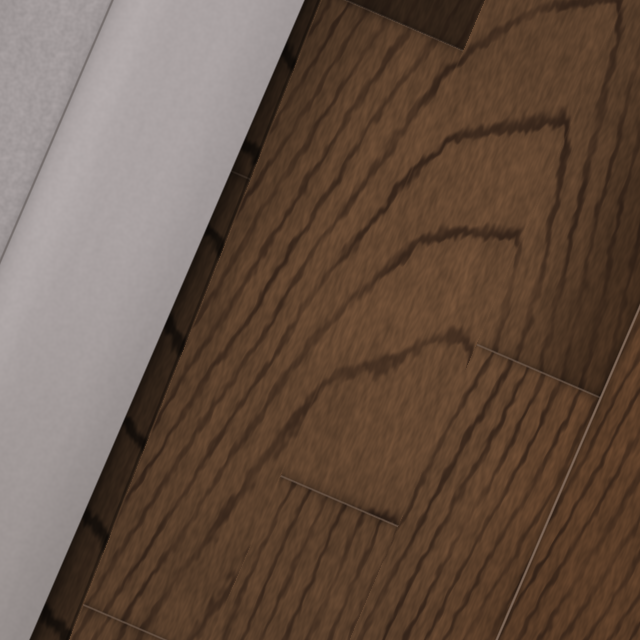
A Shadertoy shader for this texture:

```glsl
// Dark wooden floor planks beside a pale, bevelled skirting board, seen at a slant.
// The canvas is turned into grain space (across, along); growth rings are contours
// of a cathedral-shaped height field, and gradient noise adds fibres and wobble.

const float SLANT = 0.43;          // sideways lean of the planks per unit of height
const float BOARD_EDGE = 0.046;    // positions across the grain
const float BOARD_GROOVE = -0.254;
const float SEAM_MID = 0.328;
const float SEAM_INNER = 0.546;
const float SEAM_OUTER = 0.776;
const float RING_GAP = 0.212;      // spacing of the arches along the grain
const float RING_APEX = 1.215;
const float FLANK_SLOPE = 5.5;     // steepness of the ring flanks
const float LINE_GAP = 0.033;      // spacing of straight grain lines
const vec3 WOOD = vec3(0.375, 0.268, 0.186);
const vec3 WOOD_WARM = vec3(0.385, 0.262, 0.172);
const vec3 RING_DARK = vec3(0.155, 0.102, 0.074);
const vec3 SEAM_LIGHT = vec3(0.52, 0.43, 0.37);
const vec3 BOARD_TOP = vec3(0.665, 0.635, 0.635);
const vec3 BOARD_LOW = vec3(0.605, 0.575, 0.568);

vec2 gradientAt(vec2 cell) {
    vec3 h = fract(cell.xyx * vec3(0.1031, 0.1030, 0.0973));
    h += dot(h, h.yzx + 33.33);
    float angle = 6.2832 * fract((h.x + h.y) * h.z);
    return vec2(cos(angle), sin(angle));
}

float noise(vec2 p) {
    vec2 i = floor(p), f = p - i;
    vec2 u = f * f * f * (f * (f * 6.0 - 15.0) + 10.0);
    vec2 e = vec2(1.0, 0.0);
    float low = mix(dot(gradientAt(i), f), dot(gradientAt(i + e), f - e), u.x);
    float high = mix(dot(gradientAt(i + e.yx), f - e.yx), dot(gradientAt(i + 1.0), f - 1.0), u.x);
    return 1.4 * mix(low, high, u.y);
}

float softRamp(float x, float width) {
    return width * log(1.0 + exp(min(x / width, 40.0)));
}

float stripe(float d, float halfWidth) {
    float px = 1.0 / iResolution.y;
    return 1.0 - smoothstep(halfWidth - px, halfWidth + px, abs(d));
}

// Ring number in x, flank steepness (0 arch, 1 straight line) in y.
vec2 archRings(vec2 g) {
    float d = 0.54 - g.x;
    float drop = 0.62 * max(d, 0.0) + FLANK_SLOPE * (softRamp(d - 0.24, 0.04) + softRamp(-d - 0.004, 0.008));
    float level = g.y + drop;
    level += 0.34 * clamp(RING_APEX - 2.0 * RING_GAP - level, 0.0, 0.32);
    float steep = max(smoothstep(0.15, 0.27, d), smoothstep(0.0, 0.025, -d));
    return vec2((level - RING_APEX) / RING_GAP, steep);
}

vec3 floorColor(vec2 p, vec2 g) {
    // Plank layout: column, end joint and local look
    float seamLeft = 0.108 - 0.036 * p.y;
    bool strip = g.x < seamLeft, outer = g.x > SEAM_OUTER;
    bool first = !strip && g.x < SEAM_MID;
    bool second = !first && !strip && g.x < SEAM_INNER;
    float joint = strip ? 0.888 : first ? (g.y > 0.7 ? 1.232 : 0.111) : second ? 0.445 : outer ? -9.0 : 0.782;
    bool arched = !strip && !outer && (first ? g.y < 1.232 && g.y > 0.111 : g.y > joint);
    float tone = strip ? 0.68 : outer ? 0.98 : 1.0;
    if (first && g.y > 1.232) tone = 0.54;
    if (!first && !second && !outer && arched) tone = mix(0.96, 0.70, smoothstep(0.57, 0.72, g.x));

    // Growth rings
    float wobble = noise(g * vec2(9.0, 4.0)) * 0.20 + noise(g * vec2(45.0, 24.0)) * 0.10
                 + noise(g * vec2(130.0, 45.0)) * 0.07;
    float tilt = outer ? 0.12 : second || strip ? 0.015 : 0.085;
    vec2 ring = arched ? archRings(g) : vec2((g.y * tilt - g.x) / LINE_GAP + 0.4, 1.0);
    float r = ring.x + wobble * mix(0.55, 1.3, ring.y);
    float off = fract(r + 0.5) - 0.5;
    float width = mix(off > 0.0 ? 0.105 : 0.065, 0.20, ring.y);
    float line = 1.0 - smoothstep(0.15 * width, width, abs(off));
    float halo = exp(-abs(off) * mix(11.0, 6.0, ring.y));
    float presence = clamp(0.72 + 0.6 * noise(g * vec2(14.0, 5.0) + 7.0), 0.25, 1.0);
    presence *= strip ? 0.35 : mix(0.95, 0.82, ring.y);

    // Fibres and broad tints
    float fibre = noise(g * vec2(115.0, 26.0) + vec2(g.y * 9.0, 0.0)) * 0.11
                + noise(g * vec2(230.0, 65.0)) * 0.09 + noise(g * vec2(30.0, 6.0)) * 0.08;
    float light = 0.90 + 0.16 * exp(-6.0 * dot(p - vec2(0.68, 0.55), p - vec2(0.68, 0.55)));
    light *= mix(0.76, 1.0, smoothstep(0.04, 0.26, g.x + 0.10 * (1.0 - p.y)));
    vec3 col = mix(WOOD, WOOD_WARM, smoothstep(0.55, 0.85, g.x)) * tone * light * (1.0 + fibre);
    col = mix(col, RING_DARK * mix(0.75, 1.0, tone), presence * (0.72 * line + 0.17 * halo));

    // Slanted dark marks along the narrow strip
    float mark = abs(fract((g.y + 0.6 * (g.x - 0.06) - 0.08) / 0.172 + 0.5 * wobble) - 0.5);
    if (strip) col *= 1.0 - 0.55 * smoothstep(0.39, 0.48, mark);

    // End joints and long seams
    float endLine = stripe(g.y - joint, 0.0015);
    float endShade = exp(-abs(g.y - joint) * 150.0);
    col *= 1.0 - 0.28 * endShade;
    col = mix(col, SEAM_LIGHT * 0.9, endLine * (first && g.y > 0.7 ? 0.32 : strip ? 0.3 : 0.65));
    float worn = 0.6 + 0.4 * noise(vec2(g.y * 13.0, 3.0));
    col = mix(col, WOOD * 1.15, 0.55 * worn * stripe(g.x - seamLeft, 0.0014));
    col *= 1.0 - 0.32 * stripe(g.x - seamLeft + 0.004, 0.002);
    col = mix(col, WOOD * 1.2, 0.38 * worn * stripe(g.x - SEAM_MID, 0.0013));
    col = mix(col, WOOD * 1.15, 0.28 * worn * stripe(g.x - SEAM_INNER, 0.0013));
    col *= 1.0 - 0.35 * exp(-abs(g.x - SEAM_OUTER) * 130.0);
    return mix(col, SEAM_LIGHT, 0.9 * stripe(g.x - SEAM_OUTER, 0.0019));
}

vec3 boardColor(vec2 p, vec2 g) {
    vec3 col = mix(BOARD_LOW, BOARD_TOP, smoothstep(0.0, 0.75, p.y));
    float fromGroove = g.x - BOARD_GROOVE;
    float face = smoothstep(-0.004, 0.004, fromGroove);
    col *= mix(0.95 - 0.12 * smoothstep(0.1, 0.3, -fromGroove), 1.0, face);
    col += 0.03 * face * exp(-pow((fromGroove - 0.05) / 0.035, 2.0));
    col *= 1.0 - 0.07 * smoothstep(-0.06, BOARD_EDGE, g.x);
    float grit = noise(p * 75.0) + noise(p * 160.0) + 0.7 * noise(g * vec2(60.0, 9.0));
    col *= 1.0 + grit * mix(0.035, 0.012, face);
    col *= 1.0 - 0.12 * exp(-abs(fromGroove) * 110.0);
    return mix(col, vec3(0.40, 0.37, 0.36), 0.72 * stripe(fromGroove, 0.0017));
}

void mainImage(out vec4 fragColor, in vec2 fragCoord) {
    vec2 p = fragCoord / iResolution.xy;
    vec2 g = vec2(p.x - SLANT * p.y, p.y + SLANT * p.x);
    float px = 1.0 / iResolution.y;
    float edge = g.x - BOARD_EDGE;
    vec3 wood = floorColor(p, g) * (1.0 - 0.5 * exp(-max(edge, 0.0) * 70.0));
    vec3 col = mix(boardColor(p, g), wood, smoothstep(-1.2 * px, 1.2 * px, edge));
    fragColor = vec4(col, 1.0);
}
```
